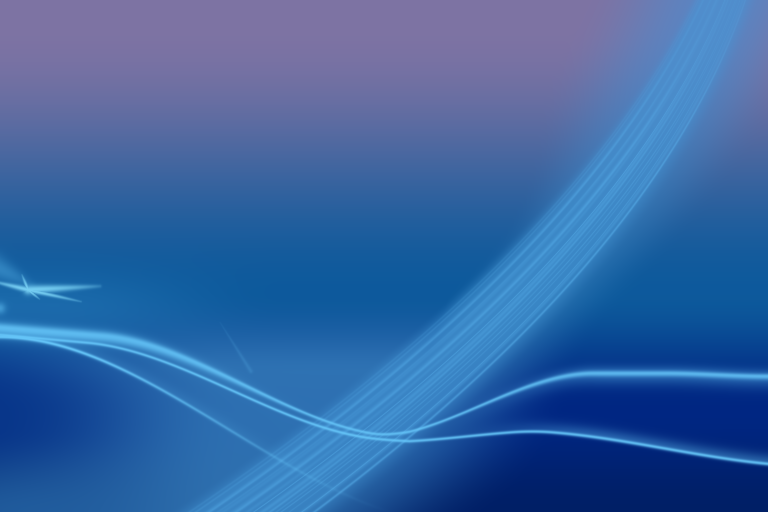
This background is drawn by a Shadertoy shader. Its source:

```glsl
// Blue and violet dusk backdrop crossed by a curved ribbon of light threads
// and three flowing strands. Everything is built from smoothstep curves with
// gaussian strokes; the threads are scattered by an arithmetic hash.

float hash(float n) {
    n = fract(n * 0.1031);
    n *= n + 33.33;
    return fract(n * (n + n));
}

// Falls smoothly from 1 to 0 as the distance passes the width
float gauss(float d, float w) {
    d /= max(w, 0.8 / iResolution.y);
    return exp(-d * d);
}

// Stroke with a different softness above and below its centre
float softStroke(float d, float below, float above) {
    return gauss(d, d < 0.0 ? below : above);
}

// Straight stroke from a to b that thins and fades toward b
float taper(vec2 p, vec2 a, vec2 b, float w) {
    vec2 ab = b - a;
    float t = clamp(dot(p - a, ab) / dot(ab, ab), 0.0, 1.0);
    return gauss(length(p - a - t * ab), w * (1.0 - 0.6 * t)) * (1.0 - 0.75 * t * t);
}

// Heights of the three strands
float upperStrand(float x) {
    return 0.36 - 0.08 * min(x, 0.8) - 0.15 * smoothstep(0.2, 0.76, x)
         + 0.125 * smoothstep(0.72, 1.16, x) - 0.006 * smoothstep(1.3, 1.5, x);
}

float lowerStrand(float x) {
    return 0.346 - 0.09 * min(x, 0.8) - 0.137 * smoothstep(0.17, 0.74, x)
         + 0.022 * smoothstep(0.75, 1.08, x) - 0.07 * smoothstep(1.0, 1.6, x);
}

float fallingStrand(float x) {
    return 0.342 - 0.365 * smoothstep(0.0, 0.9, x);
}

vec3 background(vec2 p, float d) {
    vec3 col = mix(vec3(0.05, 0.35, 0.61), vec3(0.49, 0.45, 0.64), smoothstep(0.42, 0.95, p.y));
    vec3 navy = mix(vec3(0.0, 0.12, 0.40), vec3(0.0, 0.15, 0.51), smoothstep(0.0, 0.2, p.y));
    col = mix(col, navy, smoothstep(0.43, 0.2, p.y));

    // Broad glow: a low pool on the left joined to the ribbon's halo
    float reach = mix(0.13, 0.27, smoothstep(0.5, 0.9, p.y));
    float halo = smoothstep(-reach, -0.02, d);
    float pool = smoothstep(0.43, 0.27, p.y) * smoothstep(-0.25, 0.45, p.x);
    float rightSide = mix(0.47, 0.23, smoothstep(0.0, 0.4, p.y));
    float glow = max(halo, pool) * smoothstep(rightSide, 0.03, d);
    vec3 glowColor = mix(vec3(0.21, 0.49, 0.73), vec3(0.33, 0.53, 0.78), smoothstep(0.5, 1.0, p.y));
    col = mix(col, glowColor, 0.85 * glow);

    // Shaded pocket and pale haze at the left edge
    col = mix(col, vec3(0.02, 0.20, 0.53), 0.7 * exp(-dot((p - vec2(0.0, 0.19)) * vec2(4.0, 9.0), (p - vec2(0.0, 0.19)) * vec2(4.0, 9.0))));
    col = mix(col, vec3(0.15, 0.41, 0.66), 0.7 * smoothstep(0.16, 0.0, p.y) * smoothstep(0.5, 0.0, p.x));
    float haze = gauss(p.y - 0.40, 0.07) * smoothstep(0.55, 0.1, p.x);
    return mix(col, vec3(0.14, 0.46, 0.71), 0.6 * haze);
}

// Light threads spread across the ribbon, u running from -1 to 1
float threads(float u, float y) {
    float sum = 0.0;
    for (int i = 0; i < 18; i++) {
        float k = float(i);
        float centre = -0.92 + 1.84 * (k + 0.8 * hash(k + 3.0)) / 18.0;
        centre += 0.16 * (hash(k + 41.0) - 0.5) * (y - 0.4);
        float strength = 0.15 + 0.5 * hash(k + 17.0) * hash(k + 71.0);
        sum += strength * gauss(u - centre, 0.016 + 0.035 * hash(k + 29.0));
    }
    return sum;
}

void mainImage(out vec4 fragColor, in vec2 fragCoord) {
    vec2 p = fragCoord / iResolution.xy * vec2(1.5, 1.0);
    vec3 light = vec3(0.40, 0.78, 0.98);

    // Ribbon: horizontal distance from a parabola, narrowing upward
    float d = p.x - (0.49 + 1.423 * p.y - 0.503 * p.y * p.y);
    float u = d / mix(0.14, 0.055, p.y);
    vec3 col = background(p, d);
    float body = smoothstep(-1.15, -0.65, u) * smoothstep(1.3, 0.6, u);
    col = mix(col, vec3(0.27, 0.59, 0.84), 0.5 * body);
    float fade = 1.0 - 0.75 * smoothstep(0.6, 1.0, p.y);
    col = mix(col, vec3(0.37, 0.73, 0.96), min(0.85 * threads(u, p.y) * fade, 0.85));

    // Upper strand: a broad band on the left, a halo below on the right
    float leftEnd = smoothstep(0.65, 0.15, p.x);
    float rightEnd = smoothstep(0.85, 1.2, p.x);
    float a = p.y - upperStrand(p.x);
    col = mix(col, light, 0.8 * softStroke(a, 0.0035 + 0.009 * leftEnd + 0.003 * rightEnd, 0.003 + 0.005 * leftEnd + 0.002 * rightEnd));
    col = mix(col, light, 0.35 * max(leftEnd, rightEnd) * softStroke(a, 0.022, 0.014));

    // Lower strand, haloed above toward the right
    float b = p.y - lowerStrand(p.x);
    col = mix(col, light, 0.85 * gauss(b, 0.0032));
    col = mix(col, light, 0.4 * rightEnd * softStroke(b, 0.005, 0.018));

    // Falling strand, dimming as it descends
    float c = p.y - fallingStrand(p.x);
    float dim = smoothstep(0.8, 0.1, p.x);
    col = mix(col, light, dim * (0.75 * gauss(c, 0.0035) + 0.2 * softStroke(c, 0.006, 0.018)));

    // Faint fin and a crossing glint at the left edge
    col = mix(col, light, 0.16 * taper(p, vec2(0.49, 0.275), vec2(0.43, 0.37), 0.004));
    vec2 glint = vec2(0.055, 0.434);
    float spark = taper(p, glint, vec2(0.195, 0.441), 0.009);
    spark = max(spark, taper(p, glint, vec2(0.158, 0.411), 0.005));
    spark = max(spark, taper(p, glint, vec2(-0.02, 0.452), 0.006));
    spark = max(spark, taper(p, glint, vec2(0.043, 0.463), 0.004));
    spark = max(spark, taper(p, glint, vec2(0.077, 0.416), 0.004));
    col = mix(col, vec3(0.50, 0.85, 0.98), 0.9 * spark);
    col = mix(col, light, 0.35 * taper(p, vec2(-0.01, 0.48), vec2(0.06, 0.445), 0.022));
    col = mix(col, light, 0.5 * gauss(length(p - vec2(0.0, 0.398)), 0.011));

    fragColor = vec4(clamp(col, 0.0, 1.0), 1.0);
}
```
